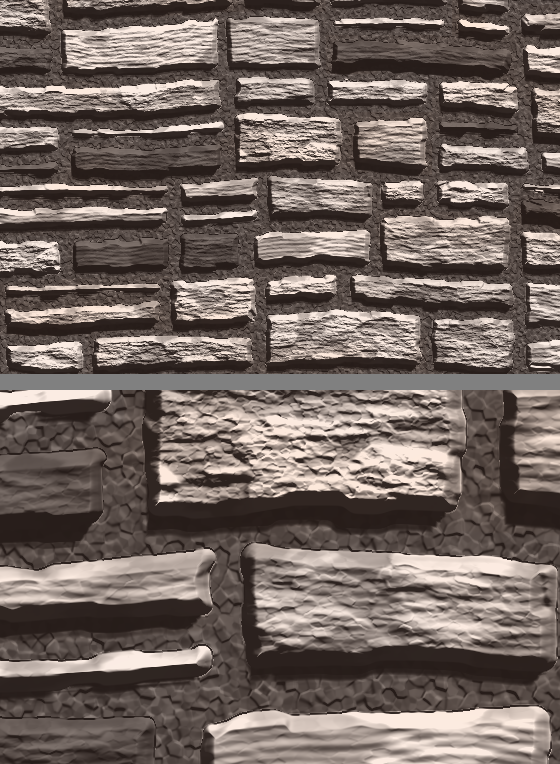
Top: the whole. Bottom: its middle third, enlarged.
Reproduce this texture procedurally as a WebGL 1 fragment shader.

```glsl
precision highp float;
// Draws a wall of rough ledge stones in dark mortar, raked by light from above.
uniform vec2 u_resolution;

#define BAND_HEIGHT 0.265
#define BLOCK_WIDTH 0.56
#define JOINT 0.012
#define EDGE 0.015
#define STONE_DEPTH 0.027
#define RELIEF 0.026
#define STRATA 0.0007
#define LIGHT normalize(vec3(0.28, 0.75, 0.6))
#define SHADE_COLOR vec3(0.135, 0.10, 0.09)
#define LIT_COLOR vec3(0.94, 0.90, 0.88)
#define MORTAR_TONE 0.36

struct Stone {
  float dist;   // signed distance to the outline, negative inside
  vec2 local;   // position from the stone centre
  vec3 traits;  // random values: roughness, tone, depth
};

vec3 hash3(vec2 c) {
  vec3 q = fract(c.xyx * vec3(0.1031, 0.1030, 0.0973));
  q += dot(q, q.yxz + 33.33);
  return fract((q.xxy + q.yzz) * q.zyx);
}

// Soft cellular noise: random levels blended around scattered points
float facets(vec2 p) {
  vec2 cell = floor(p), f = fract(p), sum = vec2(0.0);
  for (int j = -1; j <= 1; j++) {
    for (int i = -1; i <= 1; i++) {
      vec2 o = vec2(float(i), float(j));
      vec3 r = hash3(cell + o);
      vec2 d = o + r.xy - f;
      sum += exp(-9.0 * dot(d, d)) * vec2(r.z, 1.0);
    }
  }
  return sum.x / sum.y;
}

float crag(vec2 p) {
  float sum = 0.0, amp = 0.5;
  for (int i = 0; i < 4; i++) {
    sum += amp * facets(p);
    p = mat2(0.98, 0.2, -0.2, 0.98) * p * 2.1 + 7.3;
    amp *= 0.5;
  }
  return sum;
}

float blockEdge(float k, float band) {
  return (k + 0.5 * hash3(vec2(k, band)).x + fract(band * 0.37)) * BLOCK_WIDTH;
}

// Narrows the span lo..hi to the side of the cut that holds x
float split(float x, float cut, inout float lo, inout float hi) {
  float at = mix(lo, hi, cut);
  if (x < at) { hi = at; return 0.0; }
  lo = at;
  return 1.0;
}

// Bands hold blocks; each block is cut into two to six stones
Stone stoneAt(vec2 p) {
  p.y += 0.012 * sin(p.x * 4.3 + 1.0) + 0.004 * sin(p.x * 11.0 + p.y * 5.0);
  float band = floor(p.y / BAND_HEIGHT);
  float column = floor(p.x / BLOCK_WIDTH - fract(band * 0.37));
  if (p.x < blockEdge(column, band)) column -= 1.0;
  vec2 lo = vec2(blockEdge(column, band), band * BAND_HEIGHT);
  vec2 hi = vec2(blockEdge(column + 1.0, band), lo.y + BAND_HEIGHT);

  vec2 id = vec2(column, band) + 50.0;
  id.x += 97.0 * split(p.y, mix(0.36, 0.64, hash3(id).y), lo.y, hi.y);
  vec3 r = hash3(id + 11.0);
  if ((hi.x - lo.x) * (0.5 + r.y) > 0.4)
    id.y += 61.0 * split(p.x, mix(0.3, 0.7, r.x), lo.x, hi.x);
  r = hash3(id + 23.0);
  if (hi.y - lo.y > 0.125 && r.z > 0.55)
    id.x += 211.0 * split(p.y, mix(0.38, 0.62, step(0.5, r.x)), lo.y, hi.y);

  // Tilted, tapered box with a chipped outline
  vec3 traits = hash3(id + 5.0), form = hash3(id + 71.0);
  vec2 q = p - 0.5 * (lo + hi);
  q += 0.035 * (form.x - 0.5) * vec2(-q.y, q.x);
  vec2 size = 0.5 * (hi - lo) - JOINT - 0.006 * form.yz;
  size.y *= 1.0 - 0.2 * form.z * (0.5 + 0.5 * sign(form.x - 0.5) * q.x / size.x);
  vec2 e = abs(q) - size + 0.012;
  float dist = length(max(e, 0.0)) + min(max(e.x, e.y), 0.0) - 0.012;
  dist += 0.011 * (facets(p * vec2(24.0, 30.0)) - 0.42);
  return Stone(dist, q + 9.0 * form.xy, traits);
}

float bodyHeight(Stone s) {
  return STONE_DEPTH * mix(0.75, 1.2, s.traits.z) * smoothstep(0.0, EDGE, -s.dist);
}

float roughness(Stone s) { return mix(0.3, 1.0, s.traits.x); }

float stoneCrag(Stone s) {
  return crag(s.local * mix(vec2(9.0, 22.0), vec2(17.0, 32.0), s.traits.x));
}

// Full surface: body, chipped relief, layered strata and mortar grain
float surface(vec2 p) {
  Stone s = stoneAt(p);
  if (s.dist > 0.0) return 0.004 * facets(p * 115.0);
  float bend = 2.0 * sin(s.local.x * 17.0) + sin(s.local.x * 41.0);
  float strata = sin(s.local.y * 290.0 + bend) + 0.6 * sin(s.local.y * 610.0 - 1.7 * bend);
  float detail = RELIEF * roughness(s) * stoneCrag(s) + STRATA * strata;
  return bodyHeight(s) + detail * smoothstep(0.0, 0.006, -s.dist);
}

// Shadow of the stone bodies, traced toward the light
float sunlight(vec2 p, float base) {
  float block = 0.0;
  for (int k = 1; k <= 5; k++) {
    float run = 0.008 * float(k);
    block = max(block, bodyHeight(stoneAt(p + LIGHT.xy * run)) - base - LIGHT.z * run);
  }
  return 1.0 - smoothstep(0.0, 0.008, block);
}

void main() {
  vec2 p = gl_FragCoord.xy / u_resolution.y;
  float pixel = 1.0 / u_resolution.y, eps = 0.0018;
  Stone s = stoneAt(p);

  float h = surface(p);
  vec2 slope = vec2(surface(p + vec2(eps, 0.0)) - h, surface(p + vec2(0.0, eps)) - h) / eps;
  float diffuse = max(dot(normalize(vec3(-slope, 1.0)), LIGHT), 0.0);
  float light = 0.06 + 1.1 * diffuse * sunlight(p, bodyHeight(s));

  // Stone tone: mostly pale, a few dark, with dim hollows
  float tone = mix(0.8, 1.08, s.traits.y) * mix(1.0, 0.45, step(s.traits.y, 0.1));
  tone *= mix(0.74, 1.08, smoothstep(0.28, 0.55, stoneCrag(s)));
  float mortar = MORTAR_TONE * mix(0.7, 1.3, facets(p * 150.0));
  tone = mix(mortar, tone, smoothstep(pixel, -pixel, s.dist));

  vec3 color = mix(SHADE_COLOR, LIT_COLOR, clamp(tone * light, 0.0, 1.05));
  float warmth = 0.5 + s.traits.z * facets(p * vec2(7.0, 11.0));
  gl_FragColor = vec4(color * mix(vec3(1.0), vec3(1.01, 0.975, 0.945), warmth), 1.0);
}
```
